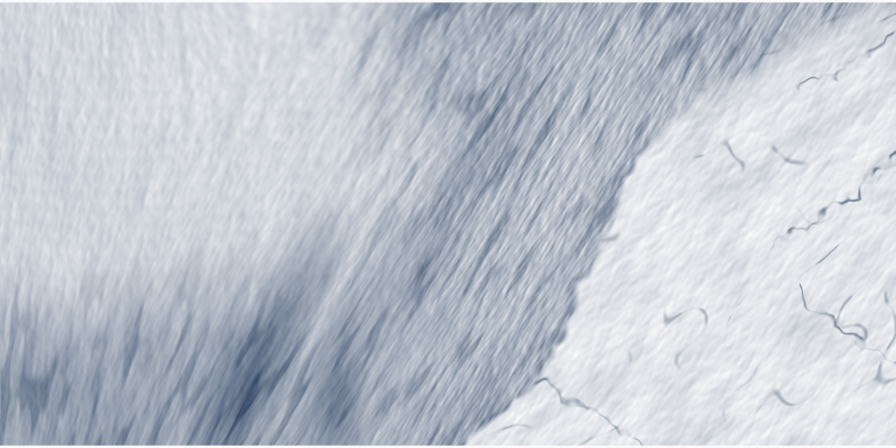
This texture is drawn by a Shadertoy shader. Its source:

```glsl
vec2 hash22(vec2 p) {
    vec2 k = vec2(dot(p, vec2(127.1, 311.7)), dot(p, vec2(269.5, 183.3)));
    return fract(sin(k) * 43758.5);
}

// Rounded cellular noise, roughly centred on zero
float cellular(vec2 p) {
    vec2 cell = floor(p), f = p - cell;
    float sum = 0.0;
    for (int j = -1; j <= 1; j++)
    for (int i = -1; i <= 1; i++) {
        vec2 o = vec2(i, j);
        vec2 d = o + hash22(cell + o) - f;
        sum += exp(-6.0 * dot(d, d));
    }
    return -log(sum + 0.02) / 6.0 - 0.13;
}

float layered(vec2 p, vec2 frequency) {
    float sum = 0.0, gain = 1.0;
    for (int i = 0; i < 3; i++) {
        sum += gain * cellular(p * frequency + float(i) * 17.3);
        frequency *= 1.9;
        gain *= 0.8;
    }
    return sum;
}

// Height difference towards the light
float relief(vec2 p, vec2 frequency, vec2 offset) {
    return layered(p, frequency) - layered(p + offset, frequency);
}

// Soft spot sheared along the flow
float spot(vec2 p, vec2 centre, float slope, vec2 size) {
    vec2 d = p - centre;
    d.x -= slope * d.y;
    d /= size;
    return exp(-dot(d, d));
}

float crack(vec2 p, vec2 a, vec2 b, float width) {
    vec2 d = b - a;
    float t = clamp(dot(p - a, d) / dot(d, d), 0.0, 1.0);
    return 1.0 - smoothstep(0.0, width * 1.6, length(p - a - d * t));
}

float snowEdge(float y) {
    float bend = max(y - 0.6, 0.0);
    float wobble = 0.005 * sin(y * 31.0) + 0.004 * sin(y * 83.0 + 1.0);
    return 1.14 + 0.44 * y + 2.6 * bend * bend
         - 0.1 * (1.0 - smoothstep(0.02, 0.15, y)) + wobble;
}

// Straight streaks that fan from upright to leaning
vec2 fanFlow(vec2 p) {
    float foot = p.x - 0.4 * p.y;
    for (int i = 0; i < 5; i++)
        foot = p.x - p.y * mix(0.05, 0.57, smoothstep(-0.2, 0.7, foot));
    return vec2(foot, p.y);
}

// Broad light and shade of the ice stream
float iceShade(vec2 p) {
    float wave = 0.025 * sin(p.x * 13.0) + 0.015 * sin(p.x * 31.0 + 2.0);
    float rise = 0.16 * smoothstep(0.35, 0.8, p.x);
    float low = 1.0 - smoothstep(0.16, 0.46, p.y - rise + wave);
    float middle = smoothstep(0.64, 0.96, p.x - 0.08 * p.y);
    float tone = mix(0.815 - 0.17 * low, 0.685, middle);
    tone += 0.03 * spot(p, vec2(0.5, 0.8), 0.3, vec2(0.3, 0.25));
    tone += 0.09 * spot(p, vec2(0.87, 0.60), 0.4, vec2(0.09, 0.14));
    tone += 0.10 * spot(p, vec2(0.73, 0.31), 0.5, vec2(0.022, 0.14));
    tone += 0.06 * spot(p, vec2(1.24, 0.57), 0.5, vec2(0.08, 0.35));
    tone -= 0.27 * spot(p, vec2(0.56, 0.16), 0.45, vec2(0.065, 0.18));
    tone -= 0.23 * spot(p, vec2(0.755, 0.11), 0.15, vec2(0.045, 0.13));
    tone -= 0.07 * spot(p, vec2(0.73, 0.49), 0.6, vec2(0.03, 0.08));
    tone -= 0.09 * spot(p, vec2(1.05, 0.62), 0.55, vec2(0.05, 0.30));
    tone -= 0.05 * spot(p, vec2(1.0, 0.95), 0.5, vec2(0.12, 0.12));
    tone -= 0.07 * spot(p, vec2(0.16, 0.10), 0.2, vec2(0.20, 0.16));
    return tone - 0.07 * spot(p, vec2(1.06, 0.09), 0.4, vec2(0.07, 0.12));
}

float iceTone(vec2 p) {
    vec2 flow = fanFlow(p);
    float rough = max(smoothstep(0.65, 1.0, p.x), 1.0 - smoothstep(0.2, 0.5, p.y));
    float streak = layered(flow, vec2(36.0, 5.0));
    float furrow = smoothstep(0.06, 0.30, cellular(flow * vec2(48.0, 8.0) + 5.0));
    float ripple = relief(flow, vec2(52.0, 15.0), vec2(0.006, 0.004));
    float weave = sin(flow.x * 190.0 + 2.0 * sin(p.y * 9.0))
                + sin(p.y * 170.0 + 3.0 * sin(p.x * 7.0));
    return iceShade(p) - streak * mix(0.06, 0.13, rough) - 0.13 * furrow * rough
         + ripple * mix(0.08, 0.20, smoothstep(0.7, 1.2, p.x))
         + 0.006 * weave * (1.0 - rough);
}

float snowTone(vec2 p) {
    vec2 along = vec2(p.x - 0.8 * p.y, p.y + 0.6 * p.x);
    float tone = 0.89 - 0.05 * smoothstep(0.7, 1.0, p.y);
    tone -= 0.10 * layered(along, vec2(10.0, 5.0));
    tone += 0.09 * relief(along, vec2(28.0, 12.0), vec2(0.010, -0.006));

    // Jagged, broken fissures
    vec2 w = p + 0.05 * vec2(cellular(p * 16.0), cellular(p * 16.0 + 9.0))
               + 0.03 * vec2(cellular(p * 41.0), cellular(p * 41.0 + 9.0));
    float c = crack(w, vec2(1.73, 0.45), vec2(1.85, 0.53), 0.005);
    c = max(c, crack(w, vec2(1.85, 0.53), vec2(2.02, 0.66), 0.006));
    c = max(c, 0.7 * crack(w, vec2(1.80, 0.80), vec2(2.02, 0.93), 0.005));
    c = max(c, 0.8 * crack(w, vec2(1.79, 0.36), vec2(1.88, 0.25), 0.005));
    c = max(c, 0.8 * crack(w, vec2(1.88, 0.25), vec2(2.02, 0.19), 0.005));
    c = max(c, 0.5 * crack(w, vec2(1.21, 0.15), vec2(1.46, 0.00), 0.005));
    float hairline = 1.0 - smoothstep(0.0, 0.035, abs(cellular(along * vec2(9.0, 6.0))));
    float patches = smoothstep(0.02, 0.16, cellular(p * 6.0 + 3.0));
    float broken = smoothstep(-0.12, 0.12, cellular(p * 24.0));
    return tone - (0.42 * c + 0.22 * hairline * patches) * mix(0.2, 1.0, broken);
}

void mainImage(out vec4 fragColor, in vec2 fragCoord) {
    vec2 p = fragCoord / iResolution.xy * vec2(2.0, 1.0);
    float side = p.x - snowEdge(p.y) + 0.04 * cellular(p * 22.0);
    float blur = mix(0.012, 0.10, smoothstep(0.6, 0.9, p.y));
    float tone = mix(iceTone(p), snowTone(p), smoothstep(-blur, blur, side));

    // Broken shadow under the snow lip
    float lip = (side + 0.014) / 0.010;
    tone -= 0.11 * exp(-lip * lip) * smoothstep(-0.1, 0.12, cellular(p * 13.0));

    // Pale rims above and below
    float rim = 1.0 - smoothstep(0.003, 0.008, min(p.y, 1.0 - p.y));
    tone = mix(clamp(tone, 0.22, 0.97), 0.98, rim);
    fragColor = vec4(1.0 - (1.0 - tone) * vec3(1.0, 0.9, 0.75), 1.0);
}
```
